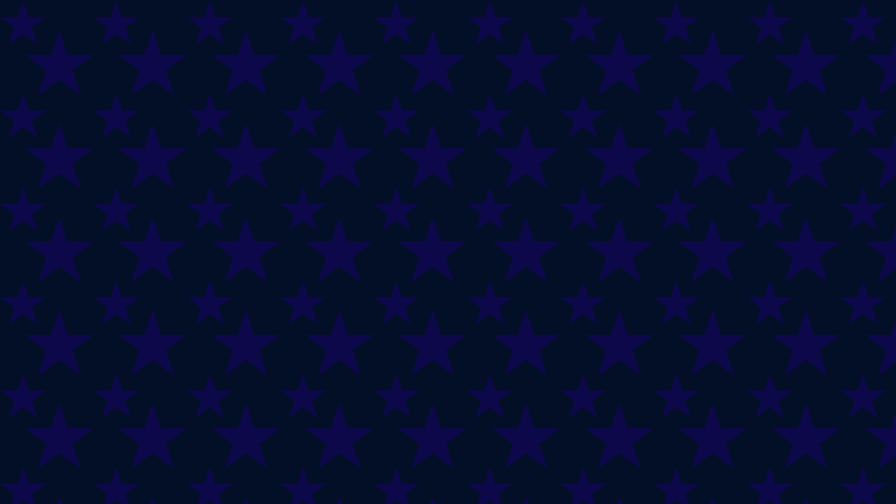
A WebGL 2 fragment shader for this pattern:

```glsl
#version 300 es
precision highp float;

uniform vec2 u_resolution;
out vec4 fragColor;

#define TILES_ACROSS 9.6
#define BACKGROUND vec3(0.01, 0.06, 0.15)
#define STAR_COLOR vec3(0.05, 0.03, 0.29)
#define SMALL_CENTER vec2(0.247, 0.263)
#define LARGE_CENTER vec2(0.635, 0.708)
#define SMALL_RADIUS 0.238
#define LARGE_RADIUS 0.356
#define INNER_RATIO 0.382
#define TIP_ROUNDING 0.032
#define EDGE_PIXELS 0.85

const float HALF_SECTOR = 3.14159265 / 5.0;

// Signed distance to an upright five-pointed star with rounded tips
float starDistance(vec2 p, float radius) {
    // Fold all points of the star onto half of one arm
    float angle = mod(atan(p.x, p.y) + HALF_SECTOR, 2.0 * HALF_SECTOR) - HALF_SECTOR;
    vec2 folded = length(p) * vec2(sin(abs(angle)), cos(angle));

    // Distance to the edge from the tip to the inner corner
    vec2 tip = vec2(0.0, radius);
    vec2 edge = INNER_RATIO * radius * vec2(sin(HALF_SECTOR), cos(HALF_SECTOR)) - tip;
    vec2 fromTip = folded - tip;
    float along = clamp(dot(fromTip, edge) / dot(edge, edge), 0.0, 1.0);
    float side = sign(fromTip.y * edge.x - fromTip.x * edge.y);
    return side * length(fromTip - edge * along) - TIP_ROUNDING * radius;
}

// Star repeated once per unit tile, with y running downward
float repeatedStar(vec2 p, vec2 center, float radius) {
    vec2 local = fract(p - center + 0.5) - 0.5;
    return starDistance(vec2(local.x, -local.y), radius);
}

void main() {
    // Tile coordinates, anchored at the top left corner
    float pixel = TILES_ACROSS / u_resolution.x;
    vec2 p = vec2(gl_FragCoord.x, u_resolution.y - gl_FragCoord.y) * pixel;

    float dist = min(repeatedStar(p, SMALL_CENTER, SMALL_RADIUS),
                     repeatedStar(p, LARGE_CENTER, LARGE_RADIUS));

    // Smooth fill
    float softness = EDGE_PIXELS * pixel;
    float coverage = 1.0 - smoothstep(-softness, softness, dist);
    fragColor = vec4(mix(BACKGROUND, STAR_COLOR, coverage), 1.0);
}
```
